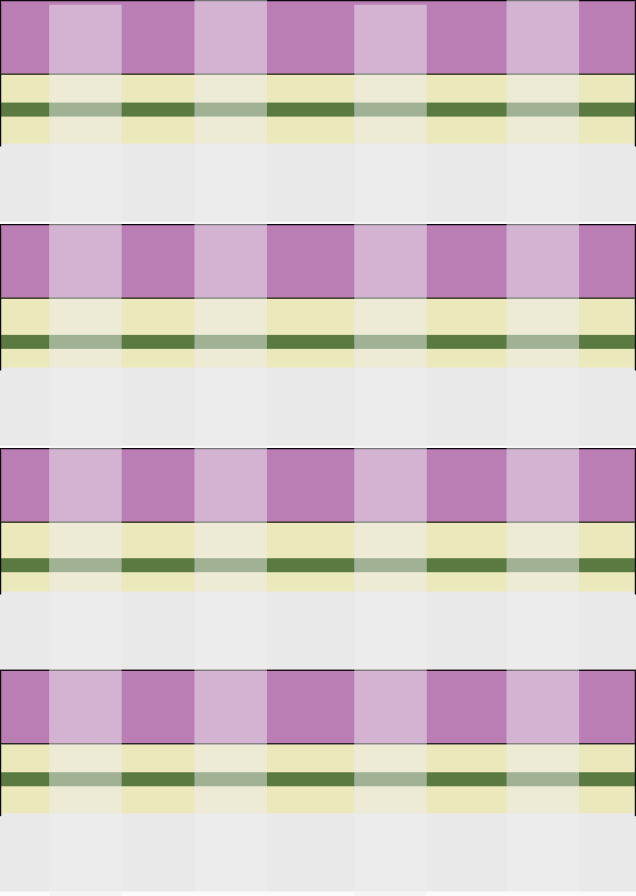
Reproduce this pattern procedurally as a WebGL 2 fragment shader.

```glsl
#version 300 es
precision highp float;
// Striped ribbon plaid: four horizontal panels (plum, cream with a green stripe, grey)
// crossed by four translucent pale vertical bands. Every part is a box-filtered
// interval, measured in cells of a 4 x 4 grid that spans the canvas.
uniform vec2 u_resolution;
out vec4 outColor;

const int COUNT = 4;                      // panels down and bands across
const vec3 PAPER = vec3(0.985);
const vec3 PLUM  = vec3(0.730, 0.496, 0.708);
const vec3 CREAM = vec3(0.922, 0.910, 0.735);
const vec3 GREEN = vec3(0.357, 0.480, 0.259);
const vec3 GREY  = vec3(0.914);
const vec3 INK   = vec3(0.04, 0.03, 0.04);
const vec3 VEIL  = vec3(0.935, 0.935, 0.945);
const float VEIL_ALPHA = 0.47;

// Heights within a panel, from its top, in cells
const float PANEL_END = 0.990;
const float PLUM_END  = 0.328;
const float CREAM_END = 0.641;
const float FRAME_END = 0.654;
const float STRIPE_HEIGHT = 0.0625;
const vec4 STRIPE_TOP  = vec4(0.458, 0.495, 0.492, 0.458);
const vec4 PANEL_SHIFT = vec4(0.0, 0.0, 0.0, -0.0104);

// Vertical bands and lines, in cells
const vec4 BAND_SHIFT = vec4(0.037, -0.049, -0.044, -0.086);
const float BAND_HALF = 0.228;
const float BAND_DROP = 0.021;            // stagger of alternate bands
const vec2 LINE = vec2(0.0077, 0.0056);   // line width along x and y

// Share of a pixel of width px, centred at p, inside the interval [a, b]
float span(float p, float a, float b, float px) {
    return clamp((min(p + 0.5 * px, b) - max(p - 0.5 * px, a)) / px, 0.0, 1.0);
}

vec3 drawPanel(vec3 color, vec2 p, vec2 px, float stripeTop) {
    color = mix(color, GREY, span(p.y, 0.0, PANEL_END, px.y));
    color = mix(color, CREAM, span(p.y, 0.0, CREAM_END, px.y));
    color = mix(color, GREEN, span(p.y, stripeTop, stripeTop + STRIPE_HEIGHT, px.y));
    color = mix(color, PLUM, span(p.y, 0.0, PLUM_END, px.y));

    // Ink rules above and below the plum, and the frame at both sides
    float rules = span(p.y, 0.0, LINE.y, px.y)
                + span(p.y, PLUM_END, PLUM_END + LINE.y, px.y);
    float width = float(COUNT);
    float sides = span(p.x, 0.0, LINE.x, px.x)
                + span(p.x, width - LINE.x, width, px.x);
    float frame = sides * span(p.y, 0.0, FRAME_END, px.y);
    return mix(color, INK, max(rules, frame));
}

void main() {
    float cells = float(COUNT);
    vec2 px = cells / u_resolution;
    vec2 p = gl_FragCoord.xy * px;
    p.y = cells - p.y;                    // measure downwards

    vec3 color = PAPER;
    for (int i = 0; i < COUNT; i++) {
        float top = float(i) + PANEL_SHIFT[i];
        color = drawPanel(color, vec2(p.x, p.y - top), px, STRIPE_TOP[i]);
    }

    // Pale bands laid over the panels, alternately staggered
    for (int i = 0; i < COUNT; i++) {
        float center = float(i) + 0.5 + BAND_SHIFT[i];
        float drop = i % 2 == 0 ? BAND_DROP : 0.0;
        float cover = span(p.x, center - BAND_HALF, center + BAND_HALF, px.x)
                    * span(p.y, drop, cells - BAND_DROP + drop, px.y);
        color = mix(color, VEIL, VEIL_ALPHA * cover);
    }
    outColor = vec4(color, 1.0);
}
```
